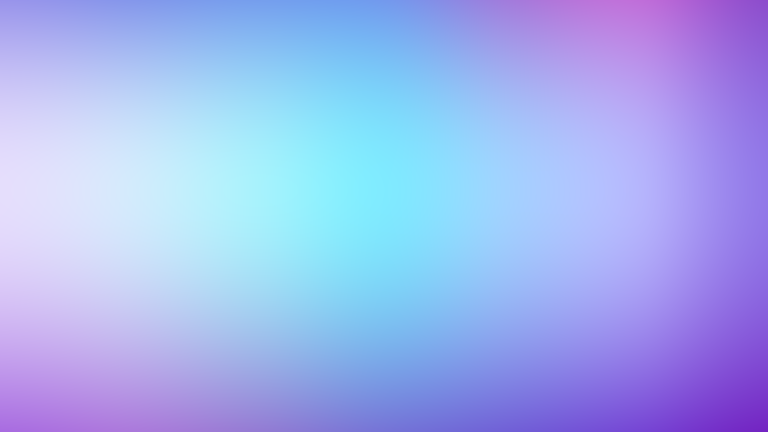
This background is drawn by a WebGL 1 fragment shader. Its source:

```glsl
precision highp float;
// Soft colour mesh: a cyan glow between lilac white and violet, with darker borders.

uniform vec2 u_resolution;

// Colour stops from left to right along the top border
const vec3 TOP_PERIWINKLE = vec3(0.60, 0.58, 0.92);
const vec3 TOP_CORNFLOWER = vec3(0.52, 0.59, 0.92);
const vec3 TOP_SKY        = vec3(0.46, 0.62, 0.93);
const vec3 TOP_BLUE       = vec3(0.45, 0.60, 0.93);
const vec3 TOP_MAUVE      = vec3(0.64, 0.48, 0.86);
const vec3 TOP_ORCHID     = vec3(0.75, 0.43, 0.85);
const vec3 TOP_PURPLE     = vec3(0.55, 0.30, 0.80);

// Colour stops along the bright ridge
const vec3 RIDGE_LILAC    = vec3(0.90, 0.87, 0.99);
const vec3 RIDGE_ICE      = vec3(0.83, 0.92, 0.99);
const vec3 RIDGE_AQUA     = vec3(0.66, 0.95, 0.99);
const vec3 RIDGE_CYAN     = vec3(0.50, 0.92, 1.00);
const vec3 RIDGE_AZURE    = vec3(0.64, 0.82, 1.00);
const vec3 RIDGE_LAVENDER = vec3(0.71, 0.71, 0.99);
const vec3 RIDGE_VIOLET   = vec3(0.57, 0.47, 0.91);

// Colour stops along the bottom border
const vec3 LOW_ORCHID     = vec3(0.66, 0.42, 0.88);
const vec3 LOW_MAUVE      = vec3(0.67, 0.47, 0.86);
const vec3 LOW_SLATE      = vec3(0.58, 0.48, 0.83);
const vec3 LOW_BLUE       = vec3(0.46, 0.45, 0.84);
const vec3 LOW_INDIGO     = vec3(0.44, 0.37, 0.84);
const vec3 LOW_VIOLET     = vec3(0.46, 0.27, 0.83);
const vec3 LOW_PURPLE     = vec3(0.45, 0.14, 0.76);

const float RIDGE_HEIGHT = 0.56;
const float STOP_SPANS = 6.0;
const float HALF_PI = 1.570796;

// Catmull-Rom weight of a stop at distance d, in spans
float stopWeight(float d) {
  d = abs(d);
  float near = (1.5 * d - 2.5) * d * d + 1.0;
  float far = ((2.5 - 0.5 * d) * d - 4.0) * d + 2.0;
  return d < 1.0 ? near : (d < 2.0 ? far : 0.0);
}

// Smooth ramp through seven evenly spaced colours
vec3 ramp(float x, vec3 c0, vec3 c1, vec3 c2, vec3 c3, vec3 c4, vec3 c5, vec3 c6) {
  float s = x * STOP_SPANS;
  float total = 0.0;
  for (int i = 0; i < 7; i++) total += stopWeight(s - float(i));
  vec3 sum = c0 * stopWeight(s) + c1 * stopWeight(s - 1.0)
           + c2 * stopWeight(s - 2.0) + c3 * stopWeight(s - 3.0)
           + c4 * stopWeight(s - 4.0) + c5 * stopWeight(s - 5.0)
           + c6 * stopWeight(s - 6.0);
  return sum / total;
}

void main() {
  vec2 uv = gl_FragCoord.xy / u_resolution;

  vec3 top = ramp(uv.x, TOP_PERIWINKLE, TOP_CORNFLOWER, TOP_SKY, TOP_BLUE,
                  TOP_MAUVE, TOP_ORCHID, TOP_PURPLE);
  vec3 ridge = ramp(uv.x, RIDGE_LILAC, RIDGE_ICE, RIDGE_AQUA, RIDGE_CYAN,
                    RIDGE_AZURE, RIDGE_LAVENDER, RIDGE_VIOLET);
  vec3 low = ramp(uv.x, LOW_ORCHID, LOW_MAUVE, LOW_SLATE, LOW_BLUE,
                  LOW_INDIGO, LOW_VIOLET, LOW_PURPLE);

  // Rounded vertical falloff from the ridge to either border
  float rise = uv.y - RIDGE_HEIGHT;
  float reach = rise > 0.0 ? 1.0 - RIDGE_HEIGHT : RIDGE_HEIGHT;
  float glow = cos(HALF_PI * abs(rise) / reach);
  vec3 border = rise > 0.0 ? top : low;

  gl_FragColor = vec4(clamp(mix(border, ridge, glow), 0.0, 1.0), 1.0);
}
```
